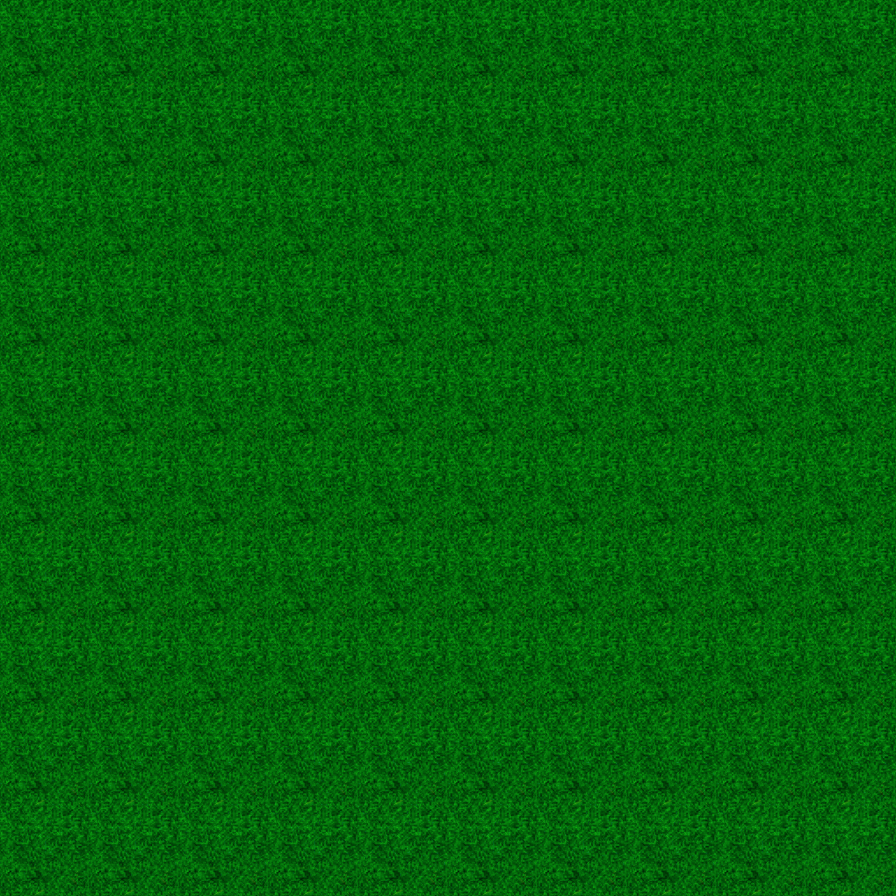
Give the GLSL for this texture, as a three.js fragment shader.

```glsl
// Dense mown turf: one seamless tile of grass repeated ten times each way.
// Wrapped value noise gives faint patches and crisp grain; short segments at
// random angles, scattered one per cell, give the blades and straw.
varying vec2 vUv;

float hash(vec2 p) {
  vec3 q = fract(p.xyx * 0.1031);
  q += dot(q, q.yzx + 33.33);
  return fract((q.x + q.y) * q.z);
}

// Value noise that wraps after one tile of cells x cells
float tileNoise(vec2 tile, float cells, float seed) {
  vec2 p = tile * cells;
  vec2 i = floor(p);
  vec2 f = fract(p);
  f = f * f * (3.0 - 2.0 * f);
  vec2 a = mod(i, cells) + seed;
  vec2 b = mod(i + 1.0, cells) + seed;
  return mix(mix(hash(a), hash(vec2(b.x, a.y)), f.x),
             mix(hash(vec2(a.x, b.y)), hash(b), f.x), f.y);
}

// Blades of one layer: x is the brightness change, y the amount of straw
vec2 blades(vec2 tile, float cells, float seed) {
  vec2 p = tile * cells;
  vec2 result = vec2(0.0);
  for (int y = -1; y <= 1; y++) {
    for (int x = -1; x <= 1; x++) {
      vec2 cell = floor(p) + vec2(float(x), float(y));
      vec2 id = mod(cell, cells) + seed;
      vec2 root = cell + 0.2 + 0.6 * vec2(hash(id + 3.7), hash(id + 17.3));
      float angle = 3.14159 * hash(id + 41.9);
      vec2 along = vec2(cos(angle), sin(angle));
      vec2 d = p - root;
      d -= along * clamp(dot(d, along), -0.5, 0.5);
      float cover = 1.0 - smoothstep(0.04, 0.22, length(d));
      float tone = mix(-0.18, 0.22, hash(id + 63.1));
      float straw = step(0.95, hash(id + 85.7));
      result = mix(result, vec2(tone + 0.06 * straw, straw), cover);
    }
  }
  return result;
}

void main() {
  vec2 tile = fract(vUv * 10.0);

  // Faint light and shade, with a darker belt low in each tile
  float green = 0.377;
  green += 0.03 * (tileNoise(tile, 4.0, 11.0) - 0.5);
  green += 0.055 * (tileNoise(tile, 9.0, 29.0) - 0.5);
  green -= 0.012 * cos(6.28318 * (tile.y - 0.28));

  // Small hollow where the soil shows through
  vec2 hollow = (tile - vec2(0.38, 0.34)) / vec2(0.045, 0.04);
  green -= 0.09 * exp(-dot(hollow, hollow));

  // Fine grain
  green += 0.08 * (tileNoise(tile, 26.0, 53.0) - 0.5);
  green += 0.3 * (tileNoise(tile, 51.0, 71.0) - 0.5);

  // Two sizes of blades
  vec2 longBlades = blades(tile, 14.0, 7.0);
  vec2 shortBlades = blades(tile, 25.0, 97.0);
  green += 0.42 * longBlades.x + 0.5 * shortBlades.x;
  green = clamp(green, 0.03, 0.88);

  // Deep green, warming in the highlights, with straw and cool flecks
  vec3 color = vec3(0.2 * green * green * green, green, 0.1 * green);
  float straw = max(longBlades.y, shortBlades.y);
  straw *= 1.0 - smoothstep(0.05, 0.25, abs(tile.y - 0.15));
  color.r += 0.25 * straw * green;
  float cool = smoothstep(0.85, 0.97, tileNoise(tile, 51.0, 131.0));
  color.b += 0.2 * cool * green;

  gl_FragColor = vec4(color, 1.0);
}
```
